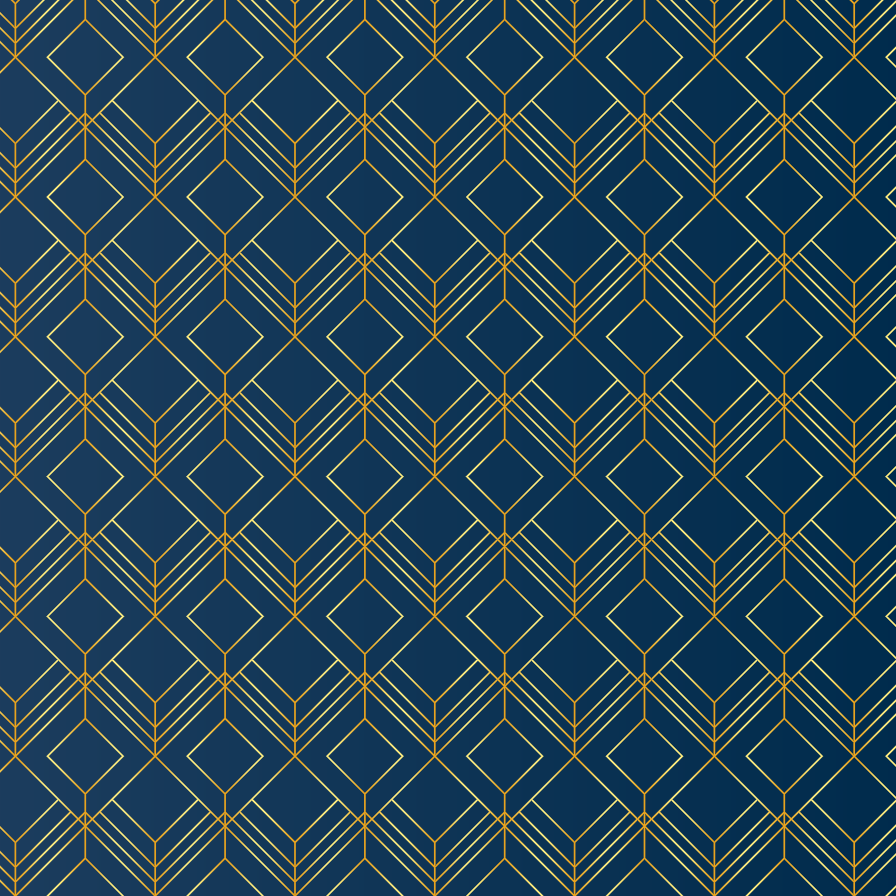
This pattern is drawn by a WebGL 1 fragment shader. Its source:

```glsl
precision highp float;
// Art deco lattice: thin gold lines on a navy gradient. Each square cell is
// folded about its column, then the nearest distance to the lattice, small
// diamond, nested chevrons and vertical stems is stroked in one pass.

uniform vec2 u_resolution;

#define REPEATS 6.409               // cells across the canvas
#define OFFSET vec2(0.110, 0.0)     // first lattice node, in cells
#define LINE_WIDTH 0.0122           // in cells
#define DIAMOND_RADIUS 0.27
#define CHEVRON_LOW 0.10            // apex heights above the node
#define CHEVRON_MID 0.206
#define CHEVRON_HIGH 0.383
#define NAVY_LEFT vec3(0.108, 0.237, 0.366)
#define NAVY_RIGHT vec3(0.000, 0.170, 0.300)
#define GOLD_DEEP vec3(0.910, 0.640, 0.120)
#define GOLD_PALE vec3(1.000, 0.930, 0.500)

float segmentDistance(vec2 p, vec2 a, vec2 b) {
  vec2 ap = p - a;
  vec2 ab = b - a;
  return length(ap - ab * clamp(dot(ap, ab) / dot(ab, ab), 0.0, 1.0));
}

// Rising 45 degree arm from an apex on the column to the given reach.
float chevronDistance(vec2 p, float apex, float reach) {
  return segmentDistance(p, vec2(0.0, apex), vec2(reach, apex + reach));
}

// Outline of a diamond with equal half diagonals.
float diamondDistance(vec2 p, float radius) {
  return abs(abs(p.x) + abs(p.y) - radius) * 0.70711;
}

// p.x: distance from the chevron column, 0 to 0.5; p.y: height in the cell.
float patternDistance(vec2 p) {
  // Diagonal lattice and the small diamond centred between nodes
  float d = diamondDistance(p - vec2(0.0, 0.5), 0.5);
  vec2 fromCentre = vec2(0.5 - p.x, min(p.y, 1.0 - p.y));
  d = min(d, diamondDistance(fromCentre, DIAMOND_RADIUS));

  // The low chevron crosses the lattice; the others stop on it
  d = min(d, chevronDistance(p, CHEVRON_LOW, 0.5));
  d = min(d, chevronDistance(p, CHEVRON_MID, 0.5 - 0.5 * CHEVRON_MID));
  d = min(d, chevronDistance(p, CHEVRON_HIGH, 0.5 - 0.5 * CHEVRON_HIGH));

  // Stems through the chevrons and between small diamonds
  d = min(d, segmentDistance(p, vec2(0.0), vec2(0.0, CHEVRON_HIGH)));
  d = min(d, segmentDistance(p, vec2(0.5, DIAMOND_RADIUS),
                                vec2(0.5, 1.0 - DIAMOND_RADIUS)));
  return d;
}

void main() {
  vec2 grid = gl_FragCoord.xy / u_resolution.y * REPEATS - OFFSET;
  vec2 cell = vec2(abs(fract(grid.x + 0.5) - 0.5), fract(grid.y));

  // Antialiased stroke, one pixel of softening
  float pixel = REPEATS / u_resolution.y;
  float stroke = clamp(0.5 + (0.5 * LINE_WIDTH - patternDistance(cell)) / pixel, 0.0, 1.0);

  // Gold is deep on the columns and pale halfway between them
  float sheen = smoothstep(0.0, 0.9, 1.0 - abs(4.0 * cell.x - 1.0));
  vec3 gold = mix(GOLD_DEEP, GOLD_PALE, sheen);

  vec3 navy = mix(NAVY_LEFT, NAVY_RIGHT, gl_FragCoord.x / u_resolution.x);
  gl_FragColor = vec4(mix(navy, gold, stroke), 1.0);
}
```
